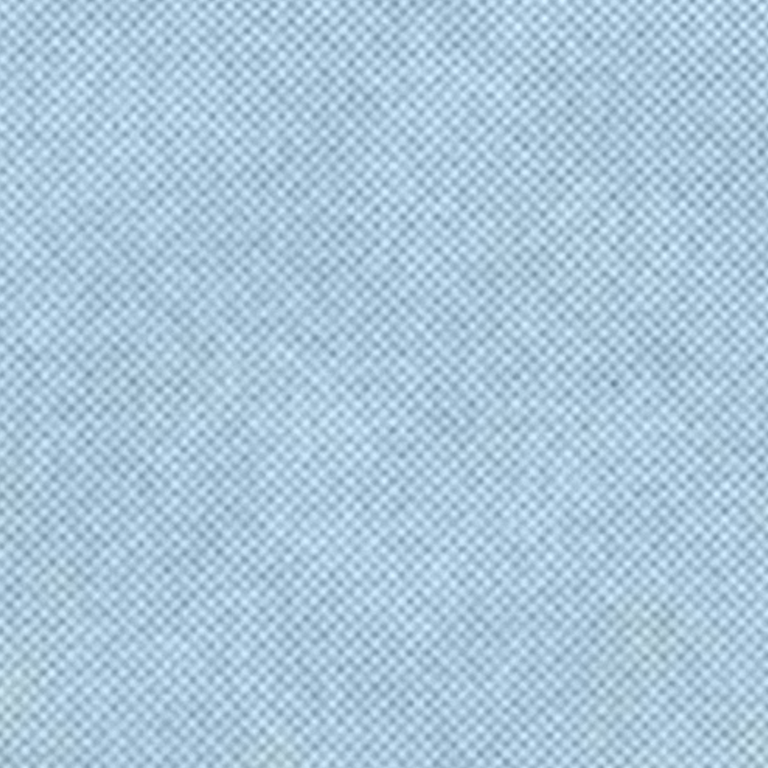
A WebGL 2 fragment shader for this texture:

```glsl
#version 300 es
precision highp float;
// Pale blue pique weave: soft dark pits on a staggered lattice, parted by
// light diagonal threads. A product of cosines forms the lattice; noise bends
// the rows, varies each pit and adds grain, broad shading and faint stains.

#define REPEATS vec2(44.0, 45.0)   // pits across and down, per staggered set
#define TILT 0.012                 // slope of the rows
#define WARP 0.005                 // bending of the rows, in canvas widths
#define DEPTH 0.120                // contrast of pits against threads
#define PIT_VARIATION 0.65         // spread of depth from pit to pit
#define GRAIN 0.16                 // fine mottling
#define SHADING 0.06               // broad light and dark patches
#define SPECK vec2(0.801, 0.501)   // one dark fleck in the cloth
#define CLOTH vec3(0.672, 0.783, 0.863)
#define STAIN vec3(0.010, 0.004, -0.030)

out vec4 fragColor;
uniform vec2 u_resolution;

const float TAU = 6.2831853;

float hash(vec2 p) {
    vec3 q = fract(p.xyx * vec3(0.1031, 0.1030, 0.0973));
    q += dot(q, q.yzx + 33.33);
    return fract((q.x + q.y) * q.z);
}

// Smooth value noise in 0..1
float noise(vec2 p) {
    vec2 cell = floor(p), f = fract(p);
    f = f * f * (3.0 - 2.0 * f);
    float low = mix(hash(cell), hash(cell + vec2(1, 0)), f.x);
    float high = mix(hash(cell + vec2(0, 1)), hash(cell + vec2(1, 1)), f.x);
    return mix(low, high, f.y);
}

float fbm(vec2 p) {
    float sum = 0.0, weight = 0.5;
    for (int i = 0; i < 3; i++) {
        sum += weight * noise(p);
        p = p * 2.03 + 17.0;
        weight *= 0.5;
    }
    return sum / 0.875;
}

// Positive in the pits, negative on the threads
float weave(vec2 uv) {
    vec2 bend = vec2(fbm(uv * 5.0 + 40.0), fbm(uv * 5.0 + 80.0)) - 0.5;
    vec2 p = uv + WARP * bend + TILT * vec2(-uv.y, uv.x) * vec2(0.3, -1.0);
    p *= REPEATS;
    float lattice = cos(TAU * p.x) * cos(TAU * p.y);
    vec2 pit = round(vec2(p.x + p.y, p.x - p.y));
    float variation = 1.0 + PIT_VARIATION * (hash(pit + 300.0) - 0.5);
    return max(lattice, 0.0) * variation + min(lattice, 0.0) * 0.9;
}

void main() {
    vec2 uv = gl_FragCoord.xy / u_resolution;

    // Crisper toward the upper right, softer toward the lower left
    float contrast = 0.75 + 0.3 * fbm(uv * 6.0 + 11.0);
    contrast += 0.2 * smoothstep(0.8, 2.0, uv.x + uv.y);
    float tone = -DEPTH * contrast * weave(uv);

    // Grain at about half a pit, and broad shading
    tone += GRAIN * (fbm(uv * 120.0 + 7.0) - 0.5);
    tone += SHADING * (fbm(uv * 7.0 + 23.0) - 0.5);

    // Small dark fleck
    tone -= 0.16 * (1.0 - smoothstep(0.002, 0.008, length(uv - SPECK)));

    // Faint warm stains, mostly near the bottom
    float stain = smoothstep(0.55, 0.8, fbm(uv * 6.0 + 61.0));
    stain *= 1.0 - 0.7 * smoothstep(0.1, 0.5, uv.y);

    fragColor = vec4(clamp(CLOTH + tone + STAIN * stain, 0.0, 1.0), 1.0);
}
```
